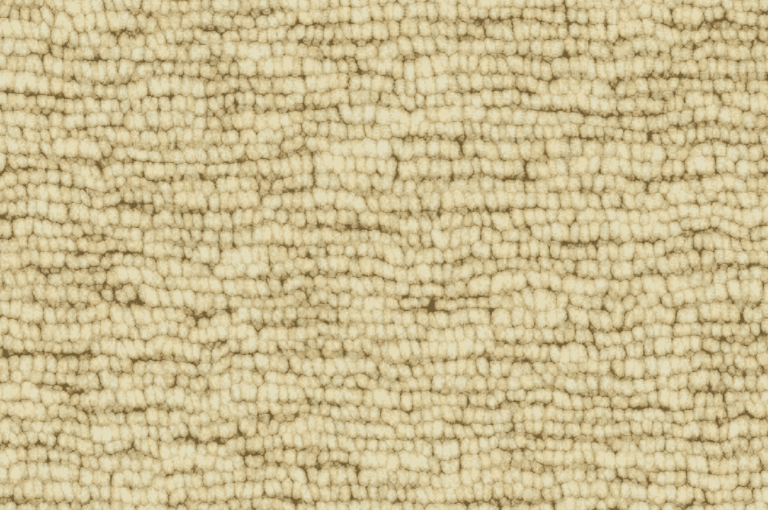
This texture is drawn by a WebGL 1 fragment shader. Its source:

```glsl
precision highp float;
// Cream loop-pile carpet: wavering rows of plump, unevenly slanted yarn loops.
// Each loop is a jittered dome; a sunken second layer fills the gaps, and the
// winning height picks a colour from brown shadow to pale wool, plus fibre.

uniform vec2 u_resolution;

const float ROWS = 31.0;          // rows per canvas height
const float LOOP_WIDTH = 0.0200;  // loop spacing in canvas heights
const float SUNKEN = 0.60;        // depth of the filling layer

float hash(vec2 p) {
  return fract(sin(dot(p, vec2(127.1, 311.7))) * 43758.5453);
}

float noise(vec2 p) {
  vec2 i = floor(p);
  vec2 f = fract(p);
  f = f * f * (3.0 - 2.0 * f);
  float low = mix(hash(i), hash(i + vec2(1.0, 0.0)), f.x);
  float high = mix(hash(i + vec2(0.0, 1.0)), hash(i + vec2(1.0, 1.0)), f.x);
  return mix(low, high, f.y);
}

// Colour ramp from deep gaps to lit loop tops
vec3 woolColor(float tone) {
  vec3 gap = vec3(0.45, 0.37, 0.21);
  vec3 shadow = vec3(0.62, 0.53, 0.34);
  vec3 crease = vec3(0.71, 0.63, 0.44);
  vec3 side = vec3(0.78, 0.71, 0.53);
  vec3 body = vec3(0.84, 0.78, 0.60);
  vec3 top = vec3(0.88, 0.84, 0.69);
  vec3 c = mix(gap, shadow, clamp((tone + 0.25) / 0.3, 0.0, 1.0));
  c = mix(c, crease, clamp((tone - 0.05) / 0.15, 0.0, 1.0));
  c = mix(c, side, clamp((tone - 0.20) / 0.22, 0.0, 1.0));
  c = mix(c, body, clamp((tone - 0.42) / 0.25, 0.0, 1.0));
  return mix(c, top, clamp((tone - 0.67) / 0.26, 0.0, 1.4));
}

// One loop seen from p (x in loop widths, y in rows).
// Returns dome height, vertical position on the loop and a random id.
vec3 yarnLoop(vec2 p, float index, float row) {
  vec2 id = vec2(index, row);
  float seed = hash(id);
  float plump = noise(vec2(index * 0.27, row * 7.3));
  float drift = noise(vec2(index * 0.21 + 40.0, row * 3.7)) - 0.5;
  vec2 jitter = vec2(hash(id + 17.3), hash(id + 51.9)) - 0.5;
  float slant = 0.15 + 0.9 * (hash(id + 83.1) - 0.5);
  vec2 center = vec2(index, row) + 0.5 + vec2(0.0, drift * 0.5) + jitter * vec2(0.5, 0.26);
  vec2 radius = vec2(0.60 + 0.20 * seed, 0.42 + 0.30 * plump);
  vec2 q = p - center;
  q.x += q.y * slant;
  q /= radius;
  vec2 bulge = pow(abs(q) + 0.0001, vec2(2.3));
  float lift = 0.22 * (seed - 0.5) + 0.35 * (plump - 0.5);
  return vec3(1.0 + lift - bulge.x - bulge.y, q.y, seed);
}

// Highest loop among the neighbouring rows and columns
vec3 topLoop(vec2 p) {
  vec3 best = vec3(-1.0, 0.0, 0.5);
  for (int j = -1; j <= 1; j++) {
    float row = floor(p.y) + float(j);
    float spacing = LOOP_WIDTH * (0.85 + 0.35 * hash(vec2(row, 9.1)));
    float x = p.x / spacing + 20.0 * hash(vec2(row, 3.3));
    for (int i = -1; i <= 1; i++) {
      vec3 loop = yarnLoop(vec2(x, p.y), floor(x) + float(i), row);
      if (loop.x > best.x) best = loop;
    }
  }
  return best;
}

vec3 carpet(vec2 p) {
  // Gentle wander of the rows
  float wander = 0.8 * noise(p * vec2(5.0, 4.0)) + 0.5 * noise(p * vec2(15.0, 11.0) + 7.0);
  vec2 pile = vec2(p.x, p.y * ROWS + wander);

  // Front rows over a sunken layer half a row away
  vec3 loop = topLoop(pile);
  vec3 under = topLoop(pile + vec2(0.37, 100.5));
  under.x -= SUNKEN;
  if (under.x > loop.x) loop = under;

  // Light from above, per-loop tone and fibre grain
  float fibre = noise(p * vec2(210.0, 150.0)) + noise(p * vec2(350.0, 310.0) + 5.0) - 1.0;
  float tone = loop.x - 0.04 + 0.17 * clamp(loop.y, -1.0, 1.0);
  tone += 0.10 * (fract(loop.z * 17.0) - 0.5) + 0.36 * fibre;

  // Some loops are a little warmer than others
  float warmth = fract(loop.z * 41.0) - 0.5;
  return woolColor(tone) * (1.0 + warmth * vec3(0.01, -0.015, -0.06));
}

void main() {
  // Four samples per pixel smooth the seams between loops
  vec3 sum = vec3(0.0);
  for (int j = 0; j < 2; j++) {
    for (int i = 0; i < 2; i++) {
      vec2 offset = vec2(float(i), float(j)) * 0.5 - 0.25;
      sum += carpet((gl_FragCoord.xy + offset) / u_resolution.y);
    }
  }
  gl_FragColor = vec4(sum * 0.25, 1.0);
}
```
